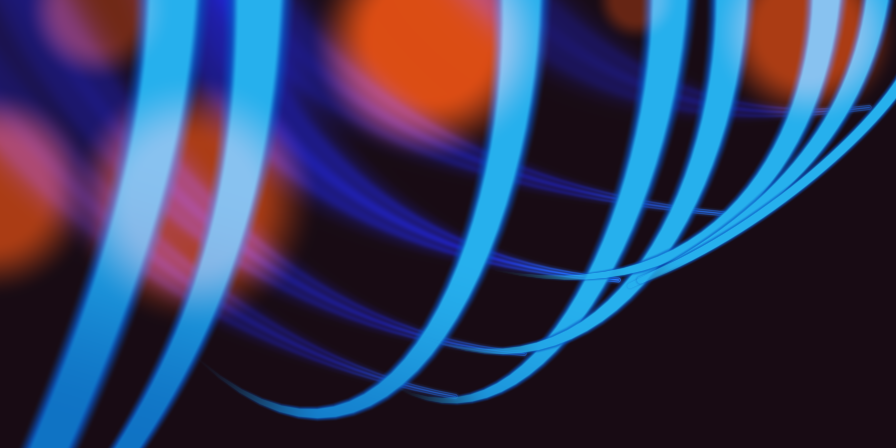
A Shadertoy shader for this background:

```glsl
vec2 bezier(vec2 a, vec2 b, vec2 c, vec2 d, float t) {
    float s = 1.0 - t;
    return s * s * s * a + 3.0 * s * s * t * b + 3.0 * s * t * t * c + t * t * t * d;
}

// Distance to a cubic curve (x) and the position along it (y)
vec2 curve(vec2 p, vec2 a, vec2 b, vec2 c, vec2 d) {
    const float STEPS = 28.0;
    vec2 nearest = vec2(1e3, 0.0);
    vec2 start = a;
    for (float i = 1.0; i <= STEPS; i++) {
        vec2 end = bezier(a, b, c, d, i / STEPS);
        vec2 along = end - start;
        float h = clamp(dot(p - start, along) / dot(along, along), 0.0, 1.0);
        float dist = length(p - start - along * h);
        if (dist < nearest.x) nearest = vec2(dist, (i - 1.0 + h) / STEPS);
        start = end;
    }
    return nearest;
}

// Soft, dark blue band behind the ribbons
vec3 band(vec2 p, vec2 a, vec2 b, vec2 c, vec2 d, float width, float power) {
    vec2 k = curve(p, a, b, c, d);
    float w = mix(width, 0.007, smoothstep(0.0, 1.0, k.y));
    float r = k.x / w;
    float streak = 1.0 + 0.25 * k.y * cos(9.0 * r);
    vec3 tint = mix(vec3(0.025, 0.07, 0.56), vec3(0.05, 0.38, 0.85), smoothstep(0.75, 1.0, k.y));
    return tint * power * streak * exp(-r * r * r);
}

// Out-of-focus light
float disc(vec2 p, vec2 center, float radius) {
    return 1.0 - smoothstep(0.55 * radius, 1.2 * radius, length(p - center));
}

// Bright ribbon; narrow ends fade out, wide ends stay solid
void ribbon(inout vec3 col, vec2 p, float glow, vec2 a, vec2 b, vec2 c, vec2 d, vec2 width) {
    vec2 k = curve(p, a, b, c, d);
    float w = mix(width.x, width.y, k.y);
    float soft = 0.28 * w + 0.002;
    float cover = 1.0 - smoothstep(w - soft, w + soft, k.x);
    cover *= smoothstep(0.0, 0.25, 1.0 - k.y + 10.0 * width.y);
    float core = 1.0 - smoothstep(0.3 * w, 1.1 * w, k.x);
    vec3 body = mix(vec3(0.06, 0.45, 0.77), vec3(0.15, 0.69, 0.93), smoothstep(0.1, 0.75, p.y + 0.3 * p.x));
    vec3 tint = mix(vec3(0.03, 0.32, 0.76), body, smoothstep(0.0, 0.6, core));
    tint += (1.0 - tint) * glow * vec3(0.6, 0.3, 0.2);
    col = mix(col, tint, cover);
}

void mainImage(out vec4 fragColor, in vec2 fragCoord) {
    vec2 p = fragCoord / iResolution.xy * vec2(2.0, 1.0);
    vec3 col = vec3(0.095, 0.045, 0.08);

    // Warm lights
    float glow = disc(p, vec2(0.96, 0.91), 0.23);
    glow += 0.75 * disc(p, vec2(-0.02, 0.57), 0.2);
    glow += 0.75 * disc(p, vec2(0.43, 0.55), 0.24);
    glow += 0.45 * disc(p, vec2(0.22, 0.98), 0.14);
    glow += 0.75 * disc(p, vec2(1.8, 0.93), 0.18);
    glow += 0.4 * disc(p, vec2(1.42, 1.0), 0.08);
    glow = min(glow, 1.0);
    col = mix(col, vec3(0.86, 0.3, 0.08), glow);

    // Blue bands, screened so they turn pink over the lights
    vec3 bands = band(p, vec2(0.56, 1.03), vec2(0.7, 0.766), vec2(1.09, 0.57), vec2(1.615, 0.523), 0.085, 0.75);
    bands += band(p, vec2(0.43, 1.05), vec2(0.56, 0.66), vec2(0.885, 0.414), vec2(1.38, 0.375), 0.11, 1.0);
    bands += band(p, vec2(1.07, 1.08), vec2(1.3, 0.818), vec2(1.56, 0.714), vec2(1.94, 0.76), 0.085, 0.6);
    bands += band(p, vec2(0.026, 1.08), vec2(0.286, 0.557), vec2(0.703, 0.245), vec2(1.17, 0.211), 0.095, 0.75);
    bands += band(p, vec2(-0.13, 0.95), vec2(0.17, 0.48), vec2(0.6, 0.19), vec2(1.016, 0.115), 0.09, 0.65);
    col = mix(col, vec3(0.68, 0.29, 0.36), glow * min(1.6 * bands.b, 0.8));
    col += (1.0 - col) * bands;

    // Ribbons from left to right
    ribbon(col, p, glow, vec2(0.385, 1.0), vec2(0.367, 0.66), vec2(0.26, 0.336), vec2(0.08, -0.07), vec2(0.07, 0.05));
    ribbon(col, p, glow, vec2(0.578, 1.0), vec2(0.568, 0.635), vec2(0.495, 0.297), vec2(0.247, -0.055), vec2(0.066, 0.028));
    ribbon(col, p, glow, vec2(1.164, 1.0), vec2(1.164, 0.505), vec2(0.898, -0.211), vec2(0.443, 0.198), vec2(0.056, 0.002));
    ribbon(col, p, glow, vec2(1.495, 1.0), vec2(1.474, 0.531), vec2(1.211, -0.029), vec2(0.885, 0.135), vec2(0.051, 0.002));
    ribbon(col, p, glow, vec2(1.633, 1.0), vec2(1.62, 0.583), vec2(1.38, 0.089), vec2(0.951, 0.245), vec2(0.045, 0.002));
    ribbon(col, p, glow, vec2(1.844, 1.0), vec2(1.823, 0.688), vec2(1.615, 0.297), vec2(1.107, 0.396), vec2(0.04, 0.002));
    ribbon(col, p, glow, vec2(1.958, 1.0), vec2(1.914, 0.714), vec2(1.719, 0.505), vec2(1.406, 0.362), vec2(0.032, 0.007));
    ribbon(col, p, glow, vec2(2.02, 0.83), vec2(1.94, 0.7), vec2(1.693, 0.479), vec2(1.43, 0.375), vec2(0.016, 0.01));

    fragColor = vec4(clamp(col, 0.0, 1.0), 1.0);
}
```
